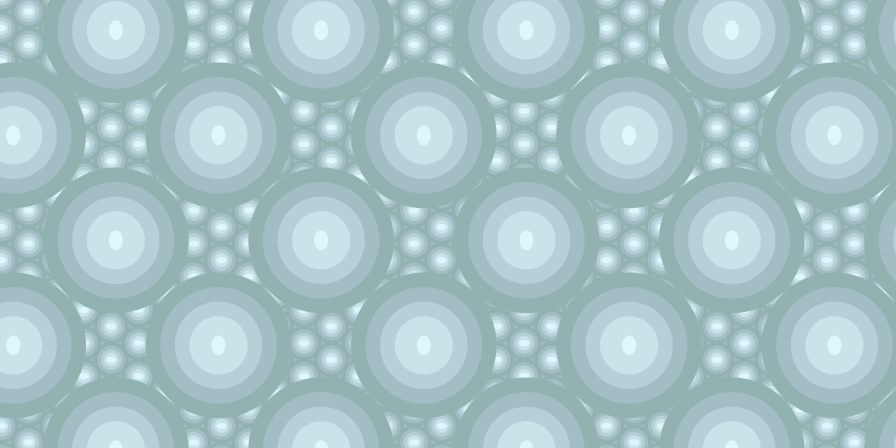
Reproduce this pattern procedurally as a WebGL 2 fragment shader.

```glsl
#version 300 es
precision highp float;
// Staggered rows of large ringed discs over a fine staggered lattice of small ringed discs.

uniform vec2 u_resolution;
out vec4 fragColor;

// Lengths are fractions of the canvas height; a pitch spans two staggered rows.
const vec2 BIG_PITCH = vec2(0.4583, 0.4688);
const vec2 BIG_ORIGIN = vec2(0.2585, -0.0052);
const float BIG_RADIUS = 0.1625;
const vec2 BIG_CORE = vec2(0.0156, 0.0221);

const vec2 SMALL_PITCH = vec2(0.1229, 0.0740);
const vec2 SMALL_ORIGIN = vec2(0.9857, 0.4932);
const float SMALL_RADIUS = 0.0391;
const vec2 SMALL_CORE = vec2(0.0109, 0.0070);

// Ring edges as fractions of the disc radius.
const float SLATE_EDGE = 0.8;
const float MIST_EDGE = 0.6;
const float ICE_EDGE = 0.4;

const vec3 SAGE = vec3(0.570, 0.700, 0.690);
const vec3 SLATE = vec3(0.640, 0.740, 0.770);
const vec3 MIST = vec3(0.715, 0.815, 0.845);
const vec3 ICE = vec3(0.790, 0.890, 0.915);
const vec3 GLOW = vec3(0.865, 0.970, 0.990);

// Offset from the nearest point of a lattice whose cells also hold a centre point.
vec2 staggeredCell(vec2 p, vec2 pitch) {
    vec2 corner = (fract(p / pitch + 0.5) - 0.5) * pitch;
    vec2 centre = (fract(p / pitch) - 0.5) * pitch;
    return dot(corner, corner) < dot(centre, centre) ? corner : centre;
}

// Smooth coverage of the inside of a signed distance.
float coverage(float dist, float pixel) {
    return 1.0 - smoothstep(-0.7 * pixel, 0.7 * pixel, dist);
}

// Approximate signed distance to an axis-aligned ellipse.
float ellipse(vec2 p, vec2 radii) {
    float k = length(p / radii);
    float slope = length(p / (radii * radii));
    return k * (k - 1.0) / max(slope, 0.0001);
}

// Concentric rings from the rim to the glowing core, laid over a base colour.
vec3 ringedDisc(vec3 base, vec2 p, float radius, vec2 core, float pixel) {
    float r = length(p);
    vec3 color = mix(base, SAGE, coverage(r - radius, pixel));
    color = mix(color, SLATE, coverage(r - radius * SLATE_EDGE, pixel));
    color = mix(color, MIST, coverage(r - radius * MIST_EDGE, pixel));
    color = mix(color, ICE, coverage(r - radius * ICE_EDGE, pixel));
    return mix(color, GLOW, coverage(ellipse(p, core), pixel));
}

void main() {
    float pixel = 1.0 / u_resolution.y;
    vec2 p = gl_FragCoord.xy * pixel;

    // Small discs fill the ground; large discs cover them.
    vec2 small = staggeredCell(p - SMALL_ORIGIN, SMALL_PITCH);
    vec2 big = staggeredCell(p - BIG_ORIGIN, BIG_PITCH);
    vec3 color = ringedDisc(SLATE, small, SMALL_RADIUS, SMALL_CORE, pixel);
    color = ringedDisc(color, big, BIG_RADIUS, BIG_CORE, pixel);

    fragColor = vec4(color, 1.0);
}
```
